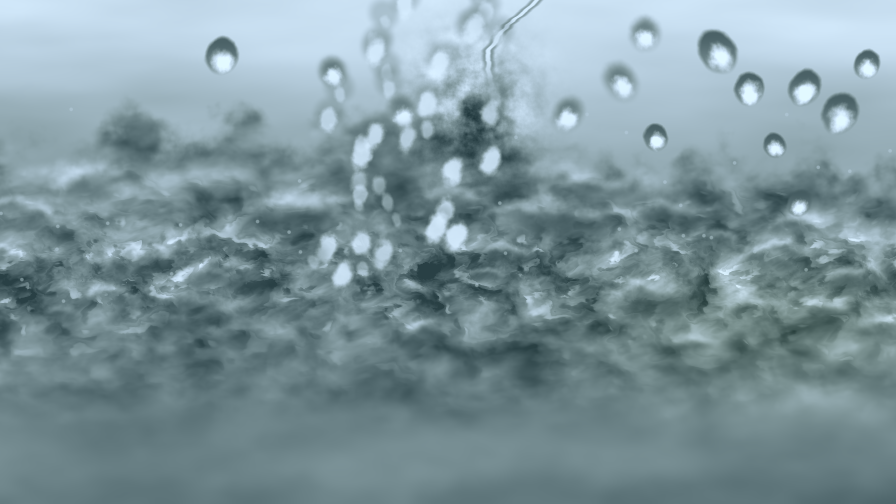
Give the GLSL for this texture, as a Shadertoy shader.

```glsl
// Rain splashing on water: a pale misty backdrop over a rough, dark surface.
// Filtered noise gives the depth of field; shaded discs make the drops,
// and hashed loops scatter spray and wave lumps. All tones share one cool ramp.

float hash(vec2 p) {
    vec3 q = fract(vec3(p.xyx) * 0.1031);
    q += dot(q, q.yzx + 33.33);
    return fract((q.x + q.y) * q.z);
}

float noise(vec2 p) {
    vec2 cell = floor(p), f = fract(p);
    f = f * f * (3.0 - 2.0 * f);
    float low = mix(hash(cell), hash(cell + vec2(1, 0)), f.x);
    float high = mix(hash(cell + vec2(0, 1)), hash(cell + vec2(1, 1)), f.x);
    return mix(low, high, f.y);
}

// Zero-centred fractal noise; blur fades the fine octaves.
float softNoise(vec2 p, float blur) {
    float sum = 0.0, amp = 0.6, freq = 1.0;
    for (int i = 0; i < 5; i++) {
        sum += amp * (noise(p) - 0.5) * exp(-blur * freq);
        p = mat2(0.96, 0.28, -0.28, 0.96) * p * 2.0 + 17.3;
        freq *= 2.0;
        amp *= 0.62;
    }
    return sum;
}

float bump(vec2 p, vec2 centre, vec2 size) {
    vec2 q = (p - centre) / size;
    return exp(-dot(q, q));
}

vec3 coolRamp(float t) {
    return vec3(t, t + 0.09, t + 0.11 + 0.05 * smoothstep(0.45, 0.8, t));
}

float backdropTone(vec2 p) {
    float tone = mix(0.56, 0.80, smoothstep(0.64, 1.0, p.y));
    tone -= 0.05 * bump(p, vec2(0.0, 0.8), vec2(0.4, 0.06));
    return tone + 0.16 * softNoise(p * vec2(3.0, 11.0), 0.2);
}

// Height of the broken upper edge of the water.
float crest(float x) {
    vec2 at = vec2(x, 0.0);
    float h = mix(0.70, 0.655, smoothstep(0.9, 1.3, x));
    h += 0.07 * bump(at, vec2(0.26, 0), vec2(0.06)) + 0.06 * bump(at, vec2(0.48, 0), vec2(0.07));
    h += 0.06 * bump(at, vec2(0.80, 0), vec2(0.10)) + 0.10 * bump(at, vec2(0.965, 0), vec2(0.08));
    return h + 0.07 * softNoise(vec2(x * 10.0, 3.0), 0.15);
}

float waterTone(vec2 p) {
    float focus = bump(p, vec2(p.x, 0.46), vec2(1.0, 0.15));
    float blur = mix(0.22, 0.01, focus) + 0.5 * smoothstep(0.24, 0.08, p.y);
    float warp = softNoise(p * 9.0 + 40.0, blur);
    float rough = softNoise(p * vec2(15.0, 23.0) + 0.8 * warp, blur);
    float broad = softNoise(p * vec2(4.0, 9.0) + 5.0, 0.25);

    // Broad light and shade.
    float tone = 0.42 + 0.03 * smoothstep(0.5, 0.7, p.y);
    tone -= 0.10 * bump(p, vec2(0.82, 0.26), vec2(0.55, 0.09));
    tone -= 0.07 * bump(p, vec2(0.05, 0.36), vec2(0.22, 0.05));
    tone -= 0.12 * bump(p, vec2(1.0, 0.64), vec2(0.10, 0.10));
    tone -= 0.09 * bump(p, vec2(1.45, 0.63), vec2(0.25, 0.04));
    tone += 0.07 * bump(p, vec2(1.6, 0.40), vec2(0.28, 0.10));
    tone += 0.16 * bump(p, vec2(0.09, 0.68), vec2(0.09, 0.04));
    tone += 0.18 * bump(p, vec2(0.07, 0.49), vec2(0.08, 0.025));
    tone += 0.12 * bump(p, vec2(1.63, 0.20), vec2(0.22, 0.05));
    tone -= 0.04 * smoothstep(0.08, 0.0, p.y);

    // Blotches, then small facets that catch the light.
    float rise = smoothstep(0.12, 0.36, p.y);
    tone += mix(0.20, 0.28, rise) * broad + mix(0.12, 0.60, rise) * rough;
    float facet = noise(p * vec2(32.0, 48.0) + 3.0 * rough);
    tone += focus * (0.24 * smoothstep(0.72, 0.95, facet) - 0.14 * smoothstep(0.35, 0.1, facet));
    return clamp(tone, 0.16, 0.85);
}

// Dark wave lumps with a lit upper rim, sharpest in the focal band.
float addLumps(float tone, vec2 p) {
    for (int i = 0; i < 44; i++) {
        float id = float(i), size = 0.018 + 0.03 * hash(vec2(id, 5.1));
        vec2 c = vec2(1.78 * fract(id * 0.618), 0.31 + 0.32 * hash(vec2(id, 1.3)));
        vec2 q = (p - c) / size * vec2(0.65, 1.0);
        float soft = 0.2 + 2.5 * abs(c.y - 0.46);
        float r = length(q) + 0.9 * softNoise(p * 26.0 + id, 0.1);
        float body = smoothstep(1.0 + soft, 1.0 - soft, r) * smoothstep(-0.8, 0.3, q.y);
        float rim = smoothstep(0.2 + soft, 0.0, abs(r - 1.0)) * smoothstep(0.0, 0.9, q.y);
        tone = mix(tone, 0.27, 0.42 * body) + 0.15 * rim;
    }
    return tone;
}

// A drop is dark above, clear at its rim and bright below its centre.
float addDrop(float tone, vec2 p, vec3 drop, float soft) {
    vec2 q = (p - drop.xy) / drop.z * vec2(1.12, 1.0);
    q.x += 0.5 * (hash(drop.xy * 91.0) - 0.5) * q.y;
    float grain = softNoise(q * 1.8 + drop.xy * 50.0, 0.1);
    float core = smoothstep(0.85, 0.25, length(q - vec2(0.08, -0.32)) + 0.6 * grain);
    float shell = mix(0.24, 0.52, smoothstep(0.8, -0.8, q.y) * 0.6 + soft * 0.5);
    float mask = 1.0 - smoothstep(1.0 - soft, 1.0 + 0.4 * soft, length(q) + 0.15 * grain);
    return mix(tone, mix(shell, 0.9, core), mask * (1.0 - 0.25 * soft));
}

// Out-of-focus glints in the rising column, and tiny beads elsewhere.
float addSpray(float tone, vec2 p) {
    for (int i = 0; i < 40; i++) {
        float id = float(i), a = hash(vec2(id, 3.7)), b = hash(vec2(id, 9.2));
        vec2 q = p - vec2(0.62 + 0.38 * a, 0.46 + 0.56 * fract(id * 0.618));
        q.x -= 0.4 * (b - 0.3) * q.y;
        float d = length(q * vec2(1.0, 0.7)) / (0.010 + 0.012 * b);
        d += 0.8 * softNoise(p * 45.0 + id, 0.1);
        tone = mix(tone, 0.36, 0.3 * smoothstep(2.0, 0.8, length(q - vec2(0, 0.015)) / 0.02));
        tone = mix(tone, 0.86, (0.35 + 0.55 * b) * smoothstep(1.25, 0.55, d));
        float bead = length(p - vec2(1.78 * b, 0.40 + 0.4 * a));
        tone = mix(tone, 0.72, 0.5 * smoothstep(0.005, 0.002, bead));
    }
    return tone;
}

void mainImage(out vec4 fragColor, in vec2 fragCoord) {
    vec2 p = fragCoord / iResolution.xy * vec2(1.7778, 1.0);
    float edge = crest(p.x) + 0.14 * softNoise(p * 16.0, 0.08);
    float water = addLumps(waterTone(p), p);
    float tone = mix(water, backdropTone(p), smoothstep(-0.05, 0.045, p.y - edge));
    // Bubbly crown and the thin jet above it.
    tone += 0.7 * bump(p, vec2(0.94, 0.78), vec2(0.11, 0.13)) * (softNoise(p * 28.0, 0.03) - 0.1);
    float jet = abs(p.x - 0.96 - 0.8 * max(p.y - 0.88, 0.0) - 0.05 * softNoise(p.yy * 14.0, 0.1));
    float jetFade = smoothstep(0.80, 0.90, p.y);
    tone = mix(tone, 0.36, 0.6 * jetFade * smoothstep(0.016, 0.007, jet));
    tone = addSpray(mix(tone, 0.84, jetFade * smoothstep(0.007, 0.002, jet)), p);
    // Main drops: centre and radius.
    const vec3 DROPS[14] = vec3[14](
        vec3(0.44, 0.89, 0.038), vec3(1.424, 0.898, 0.045), vec3(1.486, 0.824, 0.034),
        vec3(1.597, 0.826, 0.037), vec3(1.667, 0.775, 0.042), vec3(1.586, 0.597, 0.028),
        vec3(1.301, 0.727, 0.028), vec3(1.72, 0.873, 0.03), vec3(1.537, 0.711, 0.026),
        vec3(1.127, 0.773, 0.036), vec3(1.231, 0.838, 0.04), vec3(1.28, 0.933, 0.035),
        vec3(0.66, 0.856, 0.031), vec3(0.799, 0.78, 0.036));
    for (int i = 0; i < 14; i++) {
        float soft = 0.2 + 0.4 * step(0.6, DROPS[i].x) * step(DROPS[i].x, 1.29);
        tone = addDrop(tone, p, DROPS[i], soft);
    }
    vec3 colour = coolRamp(tone);
    colour.b -= 0.03 * bump(p, vec2(1.55, 0.35), vec2(0.4, 0.15));
    fragColor = vec4(clamp(colour, 0.0, 1.0), 1.0);
}
```
